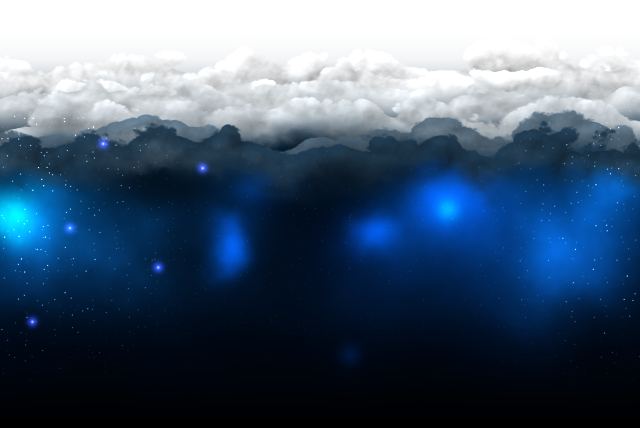
Reproduce this background procedurally as a WebGL 2 fragment shader.

```glsl
#version 300 es
precision highp float;
// White billowing clouds sinking into a dark blue starry nebula.
uniform vec2 u_resolution;
out vec4 outColor;

float hash(vec2 p) {
  return fract(sin(dot(p, vec2(127.1, 311.7))) * 43758.545);
}

float noise(vec2 p) {
  vec2 i = floor(p), f = fract(p);
  f = f * f * (3.0 - 2.0 * f);
  return mix(mix(hash(i), hash(i + vec2(1, 0)), f.x),
             mix(hash(i + vec2(0, 1)), hash(i + vec2(1, 1)), f.x), f.y);
}

float fbm(vec2 p) {
  float sum = 0.0, amp = 0.5;
  for (int i = 0; i < 5; i++) {
    sum += amp * noise(p);
    p = mat2(1.6, 1.2, -1.2, 1.6) * p + 7.3;
    amp *= 0.5;
  }
  return sum;
}

// Rounded puffs separated by sharp creases
float billow(vec2 p) {
  float sum = 0.0, amp = 0.5;
  for (int i = 0; i < 5; i++) {
    sum += amp * abs(2.0 * noise(p) - 1.0);
    p = mat2(1.6, 1.2, -1.2, 1.6) * p + 3.1;
    amp *= 0.52;
  }
  return sum;
}

float glow(vec2 p, vec2 center, vec2 radius) {
  vec2 d = (p - center) / radius;
  return exp(-dot(d, d));
}

// Vertical colour ramp from black through navy and grey to white
vec3 backdrop(float y) {
  vec3 c = mix(vec3(0.0, 0.002, 0.008), vec3(0.0, 0.025, 0.07), smoothstep(0.0, 0.2, y));
  c = mix(c, vec3(0.005, 0.12, 0.25), smoothstep(0.15, 0.46, y));
  c = mix(c, vec3(0.03, 0.13, 0.21), smoothstep(0.5, 0.66, y));
  c = mix(c, vec3(0.55, 0.61, 0.65), smoothstep(0.66, 0.77, y));
  return mix(c, vec3(0.94, 0.95, 0.96), smoothstep(0.74, 0.87, y));
}

vec3 nebula(vec2 p, vec3 col) {
  float haze = fbm(p * 5.0 + 2.0);
  vec2 q = p + 0.09 * (vec2(fbm(p * 6.0), fbm(p * 6.0 + 19.0)) - 0.48);

  // Dark hollows
  float dark = 0.8 * glow(q, vec2(0.73, 0.43), vec2(0.15, 0.17))
             + 0.65 * glow(q, vec2(0.33, 0.54), vec2(0.17, 0.07))
             + 0.6 * glow(q, vec2(0.81, 0.64), vec2(0.15, 0.07))
             + 0.4 * glow(q, vec2(0.41, 0.41), vec2(0.08, 0.05));
  col *= (1.0 - min(dark, 0.85)) * (0.65 + 0.7 * haze);

  // Soft blue lights
  vec3 blue = vec3(0.01, 0.29, 0.78);
  col += blue * 0.95 * glow(q, vec2(1.06, 0.525), vec2(0.1, 0.085));
  col += blue * 0.8 * glow(q, vec2(0.87, 0.453), vec2(0.058, 0.043));
  col += blue * 0.9 * glow(q, vec2(0.537, 0.42), vec2(0.043, 0.045));
  col += blue * 0.2 * glow(q, vec2(0.95, 0.4), vec2(0.3, 0.13));
  col += blue * 0.3 * glow(q, vec2(0.6, 0.55), vec2(0.06, 0.05));
  col += blue * 0.2 * glow(p, vec2(0.82, 0.17), vec2(0.025));

  // Textured clouds of gas at both sides
  float gas = 0.35 + 1.3 * haze;
  col += vec3(0.02, 0.28, 0.58) * gas * glow(q, vec2(1.32, 0.41), vec2(0.13, 0.14));
  col += vec3(0.01, 0.25, 0.5) * gas * 0.6 * glow(q, vec2(1.44, 0.57), vec2(0.07, 0.08));
  col += vec3(0.02, 0.19, 0.34) * gas * glow(q, vec2(0.2, 0.43), vec2(0.22, 0.11));
  col += vec3(0.0, 0.34, 0.56) * gas * glow(q, vec2(0.05, 0.53), vec2(0.14, 0.09));
  col += vec3(0.0, 0.55, 0.42) * gas * glow(q, vec2(0.015, 0.51), vec2(0.06, 0.05));
  return col + vec3(0.0, 0.3, 0.2) * glow(p, vec2(1.05, 0.51), vec2(0.025));
}

// Overlapping banks, from the bright far one to the dark near one
vec3 clouds(vec2 p, vec3 col) {
  float x = mod(p.x, 0.68);
  for (int i = 0; i < 6; i++) {
    float t = float(i) / 5.0;
    vec2 q = p * vec2(7.0, 9.0) + float(i) * 13.7;
    float puff = billow(q);
    float light = puff - billow(q + vec2(-0.12, 0.2));
    float crest = mix(0.87, 0.645, t) + 0.07 * (noise(vec2(p.x * 6.0, float(i) * 5.0)) - 0.5);
    float mounds = glow(vec2(x), vec2(0.37), vec2(0.1)) + glow(vec2(x), vec2(0.56), vec2(0.09));
    crest += 0.045 * mounds * smoothstep(0.7, 1.0, t);
    float depth = crest + 0.11 * (puff - 0.3) - p.y;
    float cover = smoothstep(0.0, 0.01, depth) * (1.0 - smoothstep(0.01, 0.13, depth));
    vec3 tone = mix(vec3(0.97), vec3(0.8, 0.83, 0.85), smoothstep(0.0, 0.6, t));
    tone = mix(tone, vec3(0.1, 0.2, 0.28), smoothstep(0.6, 0.9, t));
    tone *= 0.88 + 0.7 * light + 0.35 * (puff - 0.3) + 0.2 * exp(-depth * 45.0);
    col = mix(col, tone, cover * 0.9);
  }
  return col;
}

vec3 stars(vec2 p) {
  float sides = 0.12 + smoothstep(0.3, 0.7, abs(p.x - 0.78));
  float band = smoothstep(0.05, 0.4, p.y) * (1.0 - smoothstep(0.68, 0.77, p.y));
  vec3 sum = vec3(0.0);
  for (int i = 0; i < 2; i++) {
    float scale = 42.0 + 33.0 * float(i);
    vec2 cell = floor(p * scale) + 91.0 * float(i);
    vec2 spot = 0.2 + 0.6 * vec2(hash(cell + 4.0), hash(cell + 9.0));
    float d = length(fract(p * scale) - spot) / scale;
    float power = pow(hash(cell + 17.0), 4.0) * step(0.6, hash(cell));
    sum += vec3(0.7, 0.88, 1.0) * power * exp(-d * d / 2.2e-6);
  }
  sum *= sides * band;
  // Larger violet stars
  vec2 big[5] = vec2[5](vec2(0.242, 0.664), vec2(0.475, 0.607), vec2(0.164, 0.467),
                        vec2(0.371, 0.375), vec2(0.076, 0.248));
  for (int i = 0; i < 5; i++)
    sum += vec3(0.2, 0.25, 0.85) * glow(p, big[i], vec2(0.011))
         + 0.5 * glow(p, big[i], vec2(0.003));
  return sum;
}

void main() {
  vec2 uv = gl_FragCoord.xy / u_resolution;
  vec2 p = uv * vec2(1.5, 1.0);
  vec3 sky = backdrop(p.y);
  vec3 col = mix(nebula(p, sky), sky, smoothstep(0.62, 0.74, p.y));
  col = clouds(p, col) + stars(p);
  col = mix(col, vec3(1.0), smoothstep(0.83, 0.93, p.y));
  col *= smoothstep(0.0, 0.03, p.y);
  outColor = vec4(clamp(col, 0.0, 1.0), 1.0);
}
```
